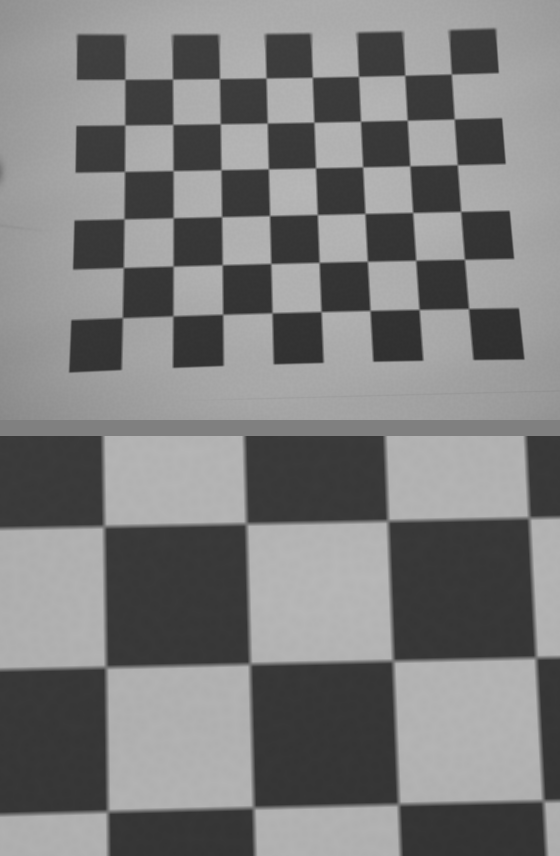
Top, the full canvas; bottom, a detail of the centre.
Write a WebGL 1 fragment shader that draws this pattern.

```glsl
precision highp float;

uniform vec2 u_resolution;

#define CELLS vec2(9.0, 7.0)
#define CORNER_BL vec2(-0.502, -0.387)
#define CORNER_BR vec2(0.582, -0.356)
#define CORNER_TL vec2(-0.483, 0.418)
#define CORNER_TR vec2(0.514, 0.432)
#define LENS_BEND 0.05
#define EDGE_BLUR 0.014
#define PAPER_TONE 0.705
#define INK_TONE 0.218
#define VIGNETTE 0.19
#define GRAIN 0.016

float cross2(vec2 a, vec2 b) {
  return a.x * b.y - a.y * b.x;
}

vec2 hash2(vec2 p) {
  p = vec2(dot(p, vec2(127.1, 311.7)), dot(p, vec2(269.5, 183.3)));
  return fract(sin(p) * 43758.5);
}

// Distance to the nearest scattered point
float cellular(vec2 p) {
  vec2 cell = floor(p);
  float nearest = 2.0;
  for (int j = -1; j <= 1; j++) {
    for (int i = -1; i <= 1; i++) {
      vec2 neighbour = cell + vec2(float(i), float(j));
      nearest = min(nearest, distance(p, neighbour + hash2(neighbour)));
    }
  }
  return nearest;
}

vec2 removeLensBend(vec2 p) {
  return p * (1.0 - LENS_BEND * dot(p, p));
}

// Inverse perspective: the tilted board becomes the unit square
vec2 boardCoords(vec2 p) {
  vec2 bl = removeLensBend(CORNER_BL);
  vec2 br = removeLensBend(CORNER_BR);
  vec2 tl = removeLensBend(CORNER_TL);
  vec2 tr = removeLensBend(CORNER_TR);
  vec2 q = removeLensBend(p);

  vec2 rightSide = br - tr;
  vec2 topSide = tl - tr;
  vec2 skew = bl - br + tr - tl;
  vec2 tilt = vec2(cross2(skew, topSide), cross2(rightSide, skew))
            / cross2(rightSide, topSide);

  vec2 axisU = br - bl + tilt.x * (br - q);
  vec2 axisV = tl - bl + tilt.y * (tl - q);
  vec2 offset = q - bl;
  return vec2(cross2(offset, axisV), cross2(axisU, offset)) / cross2(axisU, axisV);
}

// Ink coverage of the checkerboard, zero outside its border
float checkerInk(vec2 cell, float soft) {
  vec2 inner = clamp(cell, vec2(soft), CELLS - soft);
  vec2 wave = 0.5 - abs(mod(inner + 0.5, 2.0) - 1.0);
  vec2 parity = clamp(wave / soft, -1.0, 1.0);
  vec2 border = smoothstep(-soft, soft, cell)
              * smoothstep(-soft, soft, CELLS - cell);
  return (0.5 + 0.5 * parity.x * parity.y) * border.x * border.y;
}

// Thin soft line across the sheet
float crease(float d, float width) {
  return exp(-d * d / (width * width));
}

void main() {
  vec2 p = (gl_FragCoord.xy - 0.5 * u_resolution) / u_resolution.y;
  vec2 cell = boardCoords(p) * CELLS;

  // Edges blur a little more along the top of the board
  float pixelInCells = 8.7 / u_resolution.y;
  float topBlur = 0.025 * smoothstep(CELLS.y - 0.4, CELLS.y, cell.y);
  float ink = checkerInk(cell, EDGE_BLUR + topBlur + 0.7 * pixelInCells);

  // Uneven light on the paper, with gentle ripples
  vec2 fromLight = p - vec2(0.07, 0.08);
  float paper = PAPER_TONE - VIGNETTE * dot(fromLight, fromLight);
  paper += 0.004 * sin(p.y * 23.0 + 2.0 * sin(p.x * 5.0));
  paper += 0.003 * sin(p.y * 41.0 - p.x * 9.0);

  // Faint folds and a smudge at the left edge
  float foldLeft = crease(p.y + 0.045 + 0.12 * (p.x + 0.6), 0.004);
  float foldBottom = crease(p.y + 0.448 - 0.026 * p.x, 0.002);
  paper -= 0.025 * foldLeft * smoothstep(-0.5, -0.65, p.x);
  paper -= 0.025 * foldBottom * smoothstep(-0.3, 0.0, p.x);
  paper -= 0.16 * crease(length((p - vec2(-0.672, 0.09)) * vec2(1.0, 0.5)), 0.014);

  // Ink looks paler towards the upper left
  float inkTone = INK_TONE + 0.06 * p.y - 0.018 * p.x;

  float tone = mix(paper, inkTone, ink);
  tone += GRAIN * (cellular(p * 110.0) - 0.45) * mix(1.0, 0.7, ink);
  gl_FragColor = vec4(vec3(tone), 1.0);
}
```
